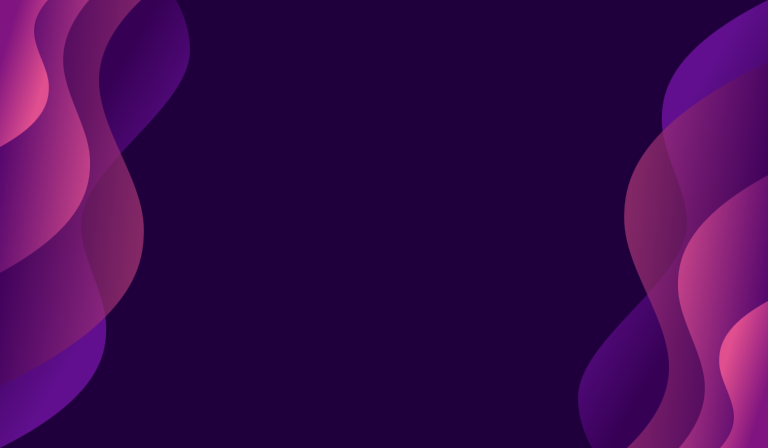
Give the GLSL for this background, as a WebGL 2 fragment shader.

```glsl
#version 300 es
precision highp float;
// Dark violet backdrop with translucent, wavy purple and pink layers in two opposite corners.

uniform vec2 u_resolution;
out vec4 fragColor;

const vec3 BACKDROP = vec3(0.12, 0.0, 0.235);

// Horizontal reach of a wave at depth y: arc into the neck, swing to the belly, arc to the wall.
float waveEdge(float y, float headX, vec2 neck, vec2 belly, float tailY) {
    float rise = max(1.0 - y / neck.y, 0.0);
    float fall = max((y - belly.y) / (tailY - belly.y), 0.0);
    float swing = mix(neck.x, belly.x, smoothstep(neck.y, belly.y, y));
    return swing + (headX - neck.x) * rise * rise - belly.x * pow(fall, 2.25);
}

// Extra bulge above the neck of the rearmost wave.
float crest(float y, float height, float peakY, float endY, float drop) {
    float rise = max(1.0 - y / peakY, 0.0);
    return height * (1.0 - smoothstep(peakY, endY, y)) - drop * rise * rise;
}

// Smooth coverage of the area left of an edge, about one pixel soft.
float coverage(float edge, float x) {
    float d = edge - x;
    return clamp(0.5 + d / max(fwidth(d), 1e-5), 0.0, 1.0);
}

// Linear two-colour gradient along a direction.
vec3 gradient(vec2 p, vec2 direction, float offset, vec3 dark, vec3 bright) {
    return mix(dark, bright, clamp(dot(p, direction) + offset, 0.0, 1.0));
}

void main() {
    // Units of canvas height; the right half is the left half turned by 180 degrees.
    vec2 p = gl_FragCoord.xy / u_resolution.y;
    float width = u_resolution.x / u_resolution.y;
    vec2 q = p.x < 0.5 * width ? vec2(p.x, 1.0 - p.y) : vec2(width - p.x, p.y);

    // Layer outlines, from back to front
    float violetEdge = waveEdge(q.y, 0.181, vec2(0.181, 0.502), vec2(0.237, 0.732), 1.0)
                     + crest(q.y, 0.243, 0.112, 0.502, 0.031);
    float plumEdge = waveEdge(q.y, 0.315, vec2(0.221, 0.179), vec2(0.321, 0.513), 0.862);
    float magentaEdge = waveEdge(q.y, 0.199, vec2(0.141, 0.134), vec2(0.201, 0.362), 0.609);
    float pinkEdge = waveEdge(q.y, 0.107, vec2(0.076, 0.069), vec2(0.109, 0.194), 0.328);

    // Layer fills
    vec3 violet = gradient(q, vec2(3.5, 2.06), -1.22, vec3(0.21, 0.0, 0.33), vec3(0.38, 0.06, 0.56));
    vec3 plum = gradient(q, vec2(3.2, 0.32), -0.16, vec3(0.25, 0.0, 0.36), vec3(0.68, 0.22, 0.47));
    vec3 magenta = gradient(q, vec2(5.0, 0.75), -0.27, vec3(0.34, 0.03, 0.43), vec3(0.75, 0.25, 0.53));
    vec3 pink = gradient(q, vec2(9.0, 2.7), -0.38, vec3(0.50, 0.08, 0.50), vec3(0.88, 0.31, 0.56));

    // Composite; the plum wave lets the violet one show through
    vec3 color = mix(BACKDROP, violet, coverage(violetEdge, q.x));
    color = mix(color, plum, 0.7 * coverage(plumEdge, q.x));
    color = mix(color, magenta, coverage(magentaEdge, q.x));
    color = mix(color, pink, coverage(pinkEdge, q.x));
    fragColor = vec4(color, 1.0);
}
```
